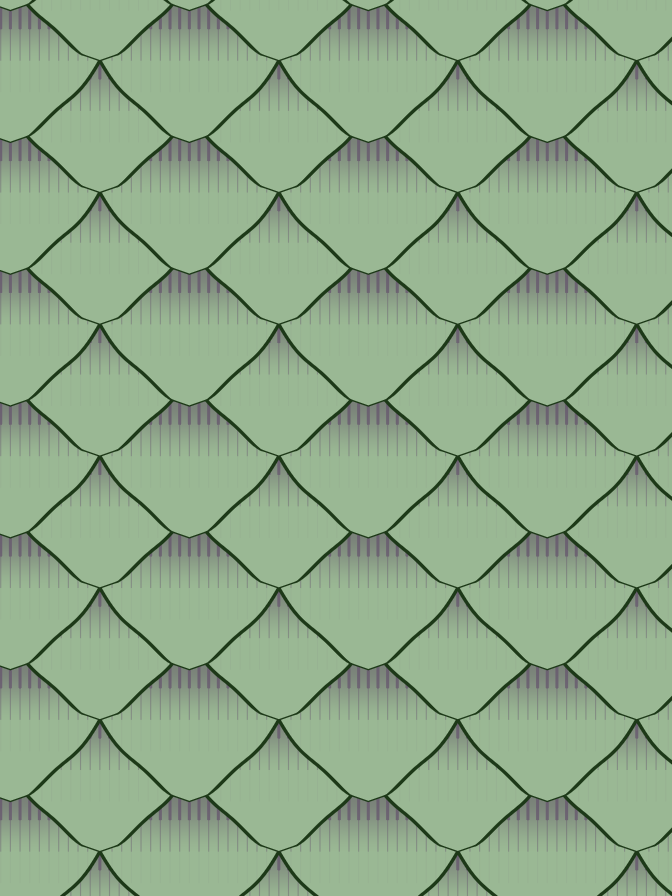
Write a WebGL 1 fragment shader that draws this pattern.

```glsl
precision highp float;
// Overlapping pointed green scales with dark rims and grey-violet streaks at their roots.
uniform vec2 u_resolution;

// Layout, in units of one scale width
const float SCALES_ACROSS = 3.755;
const float ROW_PERIOD = 0.7366;
const float ROW_STAGGER = 0.2803;
const float EDGE_RISE = 0.4563;
const vec2 FIRST_TIP = vec2(0.058, 0.528);

// Rim and streak half widths
const float RIM_THIN = 0.0038;
const float RIM_THICK = 0.0095;
const float STREAK_PITCH = 0.054;
const float STREAK_THIN = 0.0032;
const float STREAK_THICK = 0.0085;

// Heights above the tip where each streak band begins
const float FAINT_START = 0.28;
const float THIN_START = 0.4563;
const float THICK_START = 0.632;

const vec3 LEAF = vec3(0.605, 0.722, 0.580);
const vec3 SHADE = vec3(0.46, 0.48, 0.46);
const vec3 STREAK = vec3(0.40, 0.34, 0.43);
const vec3 RIM = vec3(0.115, 0.225, 0.095);

// Height of the lower rim at distance x from the centre line
float rimHeight(float x) {
  float u = 2.0 * x;
  float wavy = 0.4 * u + 0.6 * u * u - 0.03 * sin(9.42478 * u);
  return EDGE_RISE * max(wavy, 0.38 * u);
}

float coverage(float distanceInside, float pixel) {
  return clamp(distanceInside / pixel + 0.5, 0.0, 1.0);
}

// Body of one scale; q is measured from its tip
vec3 scaleBody(vec2 q, float pixel) {
  float shade = smoothstep(THIN_START - 0.02, ROW_PERIOD + 0.04, q.y);
  shade *= 1.0 - 0.4 * smoothstep(0.1, 0.4, abs(q.x));
  vec3 color = mix(LEAF, SHADE, 0.9 * shade);

  float faint = coverage(q.y - FAINT_START, pixel);
  float thin = coverage(q.y - THIN_START, pixel);
  float thick = coverage(q.y - THICK_START, pixel);
  float opacity = 0.06 * faint + 0.36 * thin + 0.36 * thick;
  float halfWidth = mix(STREAK_THIN, STREAK_THICK, thick);
  float offset = abs(fract(q.x / STREAK_PITCH + 0.5) - 0.5) * STREAK_PITCH;
  return mix(color, STREAK, opacity * coverage(halfWidth - offset, pixel));
}

// Paint one row of scales over what lies below
vec3 paintRow(vec3 below, vec2 q, float pixel) {
  q.x = fract(q.x + 0.5) - 0.5;
  float x = abs(q.x);
  float slope = (rimHeight(x + 0.01) - rimHeight(x - 0.01)) / 0.02;
  float inside = (q.y - rimHeight(x)) / sqrt(1.0 + slope * slope);
  float halfWidth = mix(RIM_THIN, RIM_THICK, smoothstep(0.07, 0.17, x));
  vec3 color = mix(below, scaleBody(q, pixel), coverage(inside, pixel));
  return mix(color, RIM, coverage(halfWidth - abs(inside), pixel));
}

void main() {
  float pixel = SCALES_ACROSS / u_resolution.x;
  vec2 p = gl_FragCoord.xy * pixel - FIRST_TIP;
  p.y = mod(p.y, ROW_PERIOD);

  // Lower rows first, so that each higher row overlaps them
  vec3 color = LEAF;
  for (int i = -1; i <= 1; i++) {
    vec2 q = p - vec2(0.0, float(i) * ROW_PERIOD);
    color = paintRow(color, q + vec2(0.5, ROW_STAGGER), pixel);
    color = paintRow(color, q, pixel);
  }
  gl_FragColor = vec4(color, 1.0);
}
```
